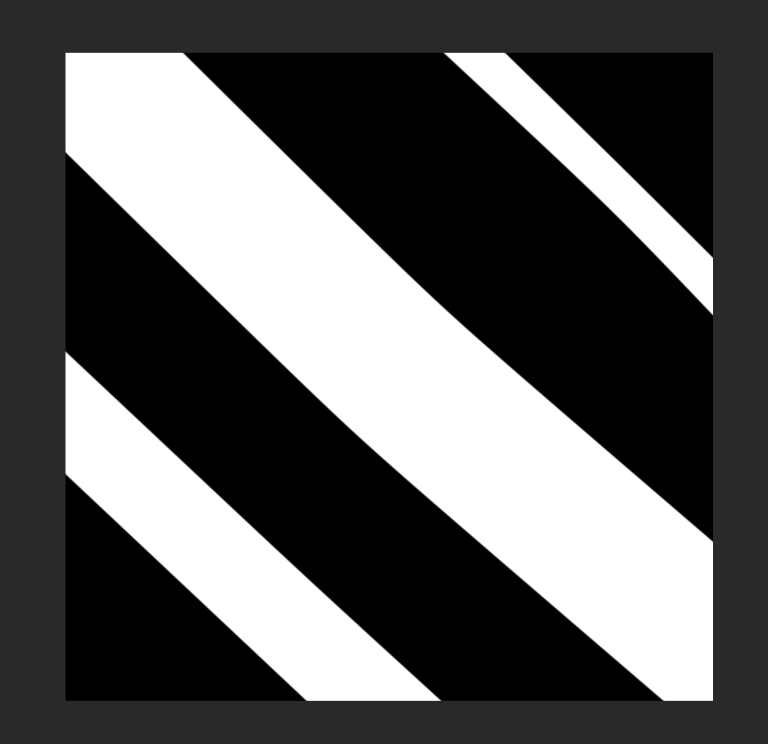
Give the GLSL for this pattern, as a Shadertoy shader.

```glsl
// One square panel of white diagonal bands on black, framed by a plain grey margin.
// Six gently bent edge curves run down the panel; each one flips the ink colour.
// The margin is uniform, so opposite sides of the canvas join without a seam.

#define REPEATS 1.0
#define PANEL_MIN vec2(0.0853, 0.0580)
#define PANEL_MAX vec2(0.9284, 0.9290)
#define BEND_SOFTNESS 0.08
#define EDGE_BLUR 1.2
#define MARGIN_COLOR vec3(0.16)
#define BAND_COLOR vec3(1.0)
#define GROUND_COLOR vec3(0.0)

// Band edges from top right to bottom left:
// bend position (right, down), slope before the bend, slope after it
const int EDGE_COUNT = 6;
const vec4 EDGES[EDGE_COUNT] = vec4[EDGE_COUNT](
    vec4(0.887, 0.203, 0.976, 1.000),
    vec4(0.856, 0.251, 0.926, 1.060),
    vec4(0.580, 0.395, 0.990, 0.857),
    vec4(0.447, 0.592, 0.980, 0.857),
    vec4(0.378, 0.816, 0.939, 0.911),
    vec4(0.285, 0.918, 0.940, 0.940));

// Signed distance below a bent edge, approximated from its local slope
float edgeDistance(vec2 p, vec4 edge) {
    float d = p.x - edge.x;
    float root = sqrt(d * d + BEND_SOFTNESS * BEND_SOFTNESS);
    float turn = edge.w - edge.z;
    float height = edge.y + edge.z * d + turn * 0.5 * (d + root);
    float slope = edge.z + turn * 0.5 * (1.0 + d / root);
    return (p.y - height) / sqrt(1.0 + slope * slope);
}

// Amount of band ink, flipped at every edge passed
float bandInk(vec2 p, float pixel) {
    float ink = 0.0;
    for (int i = 0; i < EDGE_COUNT; i++) {
        float passed = smoothstep(-pixel, pixel, edgeDistance(p, EDGES[i]));
        ink = mix(ink, 1.0 - ink, passed);
    }
    return ink;
}

// Antialiased coverage of the panel rectangle
float panelCover(vec2 uv, vec2 pixel) {
    vec2 inside = min(uv - PANEL_MIN, PANEL_MAX - uv);
    vec2 cover = clamp(inside / pixel + 0.5, 0.0, 1.0);
    return cover.x * cover.y;
}

void mainImage(out vec4 fragColor, in vec2 fragCoord) {
    vec2 uv = fract(fragCoord / iResolution.xy * REPEATS);
    vec2 pixel = REPEATS / iResolution.xy;

    // Panel coordinates: x to the right, y downwards
    vec2 size = PANEL_MAX - PANEL_MIN;
    vec2 p = (uv - PANEL_MIN) / size;
    p.y = 1.0 - p.y;

    float ink = bandInk(p, EDGE_BLUR * pixel.x / size.x);
    vec3 panel = mix(GROUND_COLOR, BAND_COLOR, ink);
    vec3 color = mix(MARGIN_COLOR, panel, panelCover(uv, pixel));
    fragColor = vec4(color, 1.0);
}
```
